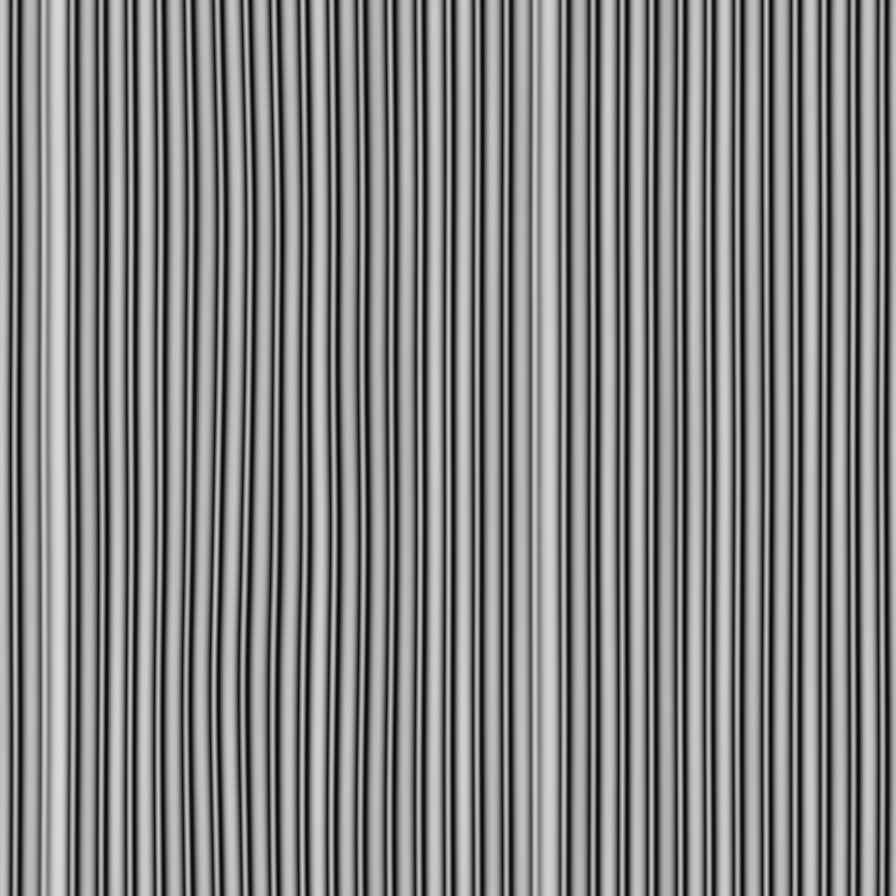
Reproduce this texture procedurally as a WebGL 1 fragment shader.

```glsl
precision highp float;
// Vertical corrugated ribs: 31 pairs of a thin ridge and a wide rounded band, in grey.

uniform vec2 u_resolution;

float hash(vec2 p) {
  p = fract(p * vec2(0.1031, 0.1137));
  p += dot(p, p.yx + 33.33);
  return fract((p.x + p.y) * p.x * 17.0);
}

vec2 gradient(vec2 cell, vec2 period) {
  float angle = 6.28319 * hash(mod(cell, period) + 3.7);
  return vec2(cos(angle), sin(angle));
}

// Gradient noise that wraps after a whole number of cells
float noise(vec2 p, vec2 period) {
  vec2 i = floor(p), f = fract(p);
  vec2 w = f * f * f * (f * (f * 6.0 - 15.0) + 10.0);
  vec2 e = vec2(1.0, 0.0);
  float a = dot(gradient(i, period), f);
  float b = dot(gradient(i + e.xy, period), f - e.xy);
  float c = dot(gradient(i + e.yx, period), f - e.yx);
  float d = dot(gradient(i + e.xx, period), f - e.xx);
  return mix(mix(a, b, w.x), mix(c, d, w.x), w.y);
}

// Rounded bump: 1 at the centre, 0 beyond the half width
float bump(float distance, float halfWidth, float power) {
  return 1.0 - pow(min(abs(distance) / halfWidth, 1.0), power);
}

float ribs(vec2 uv) {
  // Gentle bending, strongest left of the middle
  float bend = exp(-pow((uv.x - 0.29) / 0.12, 2.0));
  float sway = 0.09 * bend * (sin(6.28319 * (uv.y + 0.1)) + 0.5 * sin(12.56637 * uv.y));
  sway += (0.05 + 0.12 * bend) * noise(uv * vec2(6.0, 3.0), vec2(6.0, 3.0));

  float u = uv.x * 31.0 - 0.52 + sway;
  float f = fract(u);
  float id = mod(floor(u), 31.0);

  // Thin ridge on the cell border, wide band inside the cell
  float thin = 0.70 * bump(min(f, 1.0 - f), 0.13, 1.5);
  float wide = (0.65 + 0.09 * hash(vec2(id, 5.0))) * bump(f - 0.53, 0.33, 2.5);
  float shade = 0.06 + max(thin, wide);

  // Faint lengthwise streaks
  shade *= 1.0 + 0.07 * noise(uv * vec2(93.0, 3.0), vec2(93.0, 3.0));

  // Two highlights, 17 repeats apart
  float glow = exp(-pow((abs(u - 9.8) - 8.5) / 0.45, 2.0));
  return mix(shade, 0.89, 0.6 * glow);
}

void main() {
  float shade = 0.0;
  // Average across the pixel to smooth the edges
  for (int i = 0; i < 4; i++) {
    vec2 offset = vec2((float(i) - 1.5) * 0.25, 0.0);
    shade += 0.25 * ribs((gl_FragCoord.xy + offset) / u_resolution);
  }
  gl_FragColor = vec4(vec3(shade), 1.0);
}
```
